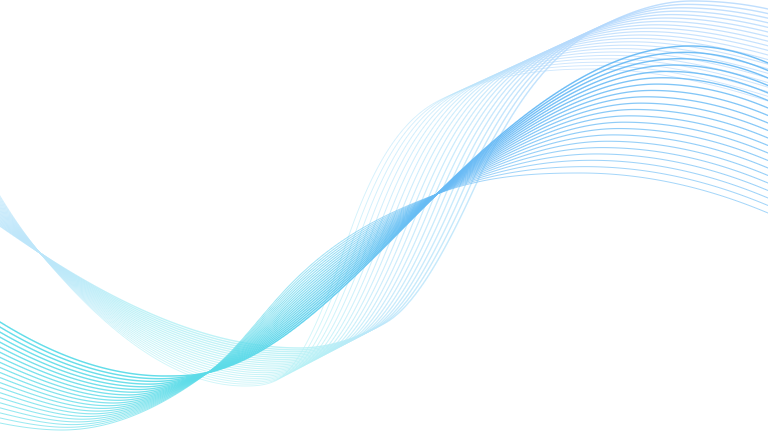
Write a WebGL 1 fragment shader that draws this background.

```glsl
precision highp float;

// Two twisting ribbons of fine strands sweep over white from lower left to upper right.
// Every strand is a chain of cubic spans whose knots are blended between the ribbon's
// two edge strands; each is drawn as an antialiased line of its own width and opacity.

uniform vec2 u_resolution;

// Layout grid: the canvas spans GRID units, with y measured down from the top.
const vec2 GRID = vec2(768.0, 432.0);
const int STRANDS = 21;

// Width and opacity run from the first edge strand to the last.
const vec2 FRONT_WIDTH = vec2(1.5, 1.0);
const vec2 FRONT_ALPHA = vec2(0.95, 0.6);
const vec2 BACK_WIDTH = vec2(0.9, 1.45);
const vec2 BACK_ALPHA = vec2(0.65, 0.85);

const vec3 PAPER = vec3(1.0);
const vec3 CYAN = vec3(0.36, 0.86, 0.91);
const vec3 BLUE = vec3(0.41, 0.73, 0.96);
const vec3 PALE_SKY = vec3(0.74, 0.90, 0.98);
const vec3 PALE_AQUA = vec3(0.71, 0.94, 0.96);
const vec3 PALE_BLUE = vec3(0.71, 0.85, 0.99);

struct Strand {
  float x;     // column being drawn
  float blend; // 0 at the first edge strand, 1 at the last
  vec3 last;   // previous knot: x, y, slope
  vec2 curve;  // height and slope at x
};

// Height and slope at x of the cubic joining two knots.
vec2 cubicSpan(vec3 a, vec3 b, float x) {
  float w = b.x - a.x;
  float u = (x - a.x) / w;
  float rise = b.y - a.y;
  float c2 = 3.0 * rise - w * (2.0 * a.z + b.z);
  float c3 = w * (a.z + b.z) - 2.0 * rise;
  return vec2(a.y + u * (w * a.z + u * (c2 + u * c3)),
              a.z + u * (2.0 * c2 + 3.0 * u * c3) / w);
}

Strand startStrand(float x, float blend) {
  return Strand(x, blend, vec3(1e4), vec2(-1e4, 0.0));
}

// Extends the strand to a knot blended between the two edges.
void knot(inout Strand s, vec3 firstEdge, vec3 lastEdge) {
  vec3 k = mix(firstEdge, lastEdge, s.blend);
  if (s.x >= s.last.x && s.x < k.x) s.curve = cubicSpan(s.last, k, s.x);
  s.last = k;
}

// Pale ribbon that turns steeply through the middle.
vec2 backCurve(float x, float blend) {
  Strand s = startStrand(x, blend);
  knot(s, vec3(0.0, 196.0, 1.65), vec3(0.0, 226.0, 0.7));
  knot(s, vec3(40.0, 253.0, 1.2), vec3(40.0, 253.0, 0.65));
  knot(s, vec3(245.0, 386.0, 0.0), vec3(300.0, 348.0, 0.0));
  knot(s, vec3(275.0, 381.0, -0.45), vec3(385.0, 323.0, -0.55));
  knot(s, vec3(346.0, 244.0, -3.0), vec3(478.0, 180.0, -2.2));
  knot(s, vec3(440.0, 100.0, -0.5), vec3(600.0, 27.0, -0.52));
  knot(s, vec3(590.0, 69.0, 0.0), vec3(692.0, 1.0, 0.0));
  knot(s, vec3(768.0, 101.0, 0.32), vec3(768.0, 9.0, 0.22));
  return s.curve;
}

// Stronger ribbon, pinched at two crossings.
vec2 frontCurve(float x, float blend) {
  Strand s = startStrand(x, blend);
  knot(s, vec3(0.0, 322.0, 0.62), vec3(0.0, 423.0, 0.2));
  knot(s, vec3(165.0, 376.0, 0.0), vec3(62.0, 430.0, 0.0));
  knot(s, vec3(208.0, 372.5, -0.22), vec3(208.0, 372.5, -0.75));
  knot(s, vec3(300.0, 324.0, -0.78), vec3(287.0, 288.0, -1.05));
  knot(s, vec3(437.0, 194.0, -1.0), vec3(437.0, 194.0, -0.38));
  knot(s, vec3(690.0, 46.0, 0.0), vec3(580.0, 173.0, 0.0));
  knot(s, vec3(768.0, 63.0, 0.42), vec3(768.0, 213.0, 0.42));
  return s.curve;
}

// Share of a pixel covered by a line of the given width.
float lineCoverage(vec2 curve, float y, float width, float pixel) {
  float d = abs(y - curve.x) * inversesqrt(1.0 + curve.y * curve.y);
  float inner = max(d - 0.5 * pixel, -0.5 * width);
  float outer = min(d + 0.5 * pixel, 0.5 * width);
  return max(outer - inner, 0.0) / pixel;
}

void main() {
  vec2 p = gl_FragCoord.xy / u_resolution * GRID;
  p.y = GRID.y - p.y;
  float pixel = GRID.y / u_resolution.y;

  // Hues drift along each ribbon.
  vec3 backColor = mix(PALE_SKY, PALE_AQUA, smoothstep(20.0, 160.0, p.x));
  backColor = mix(backColor, PALE_SKY, smoothstep(300.0, 400.0, p.x));
  backColor = mix(backColor, PALE_BLUE, smoothstep(430.0, 600.0, p.x));
  vec3 frontColor = mix(CYAN, BLUE, smoothstep(210.0, 460.0, p.x));

  vec3 color = PAPER;
  for (int i = 0; i < STRANDS; i++) {
    float t = float(i) / float(STRANDS - 1);
    float ink = lineCoverage(backCurve(p.x, t), p.y, mix(BACK_WIDTH.x, BACK_WIDTH.y, t), pixel);
    color = mix(color, backColor, ink * mix(BACK_ALPHA.x, BACK_ALPHA.y, t));
  }
  for (int i = 0; i < STRANDS; i++) {
    float t = float(i) / float(STRANDS - 1);
    float ink = lineCoverage(frontCurve(p.x, t), p.y, mix(FRONT_WIDTH.x, FRONT_WIDTH.y, t), pixel);
    color = mix(color, frontColor, ink * mix(FRONT_ALPHA.x, FRONT_ALPHA.y, t));
  }
  gl_FragColor = vec4(color, 1.0);
}
```
